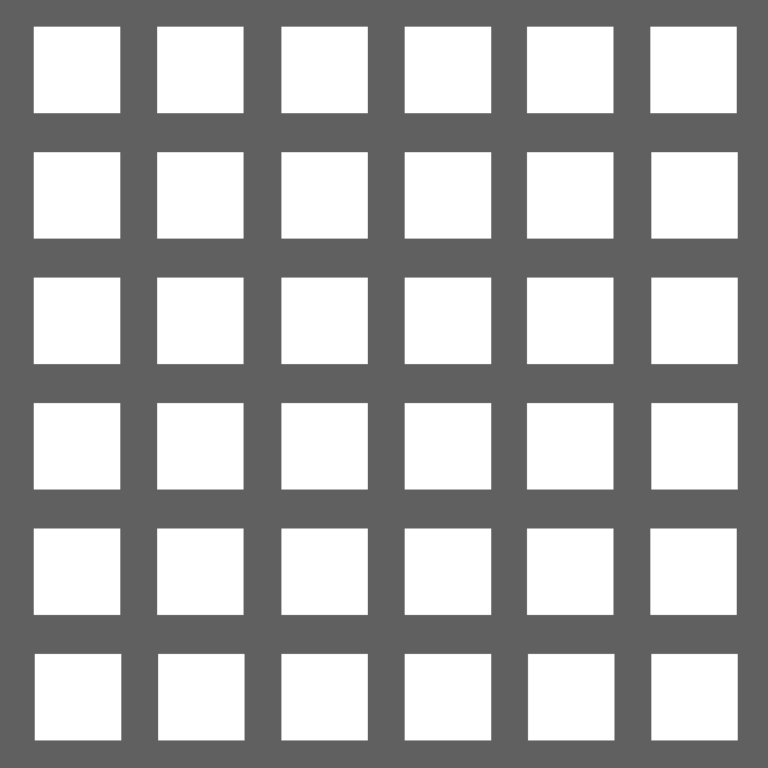
This pattern is drawn by a WebGL 2 fragment shader. Its source:

```glsl
#version 300 es
precision highp float;

uniform vec2 u_resolution;
out vec4 fragColor;

#define REPEATS 6.0
#define FIRST_CENTER vec2(0.1016, 0.0922)
#define PITCH vec2(0.16055, 0.16335)
#define HALF_SIZE 0.0563
#define NUDGE 0.0013
#define EDGE_SOFTNESS 0.0016
#define GRID_COLOR vec3(0.378)
#define SQUARE_COLOR vec3(1.0)

// Slight leftward misplacement of some squares above the bottom row
float squareNudge(vec2 cell) {
    float looseColumn = 1.0 - step(1.5, mod(cell.x, 4.0));
    float lastColumn = step(REPEATS - 1.5, cell.x);
    float looseRow = 1.0 - step(0.5, abs(mod(cell.y, 4.0) - 1.0));
    float aboveBottom = step(0.5, cell.y);
    return -NUDGE * looseColumn * aboveBottom * mix(1.0, looseRow, lastColumn);
}

// Antialiased coverage of an axis-aligned square
float squareCoverage(vec2 offset, vec2 softness) {
    vec2 edgeDistance = abs(offset) - HALF_SIZE;
    vec2 coverage = clamp(0.5 - edgeDistance / softness, 0.0, 1.0);
    return coverage.x * coverage.y;
}

void main() {
    vec2 uv = gl_FragCoord.xy / u_resolution;
    vec2 softness = max(1.0 / u_resolution, vec2(EDGE_SOFTNESS));

    // Nearest square, limited to the finite grid
    vec2 cell = floor((uv - FIRST_CENTER) / PITCH + 0.5);
    cell = clamp(cell, 0.0, REPEATS - 1.0);
    vec2 center = FIRST_CENTER + cell * PITCH;
    center.x += squareNudge(cell);

    float square = squareCoverage(uv - center, softness);
    fragColor = vec4(mix(GRID_COLOR, SQUARE_COLOR, square), 1.0);
}
```
